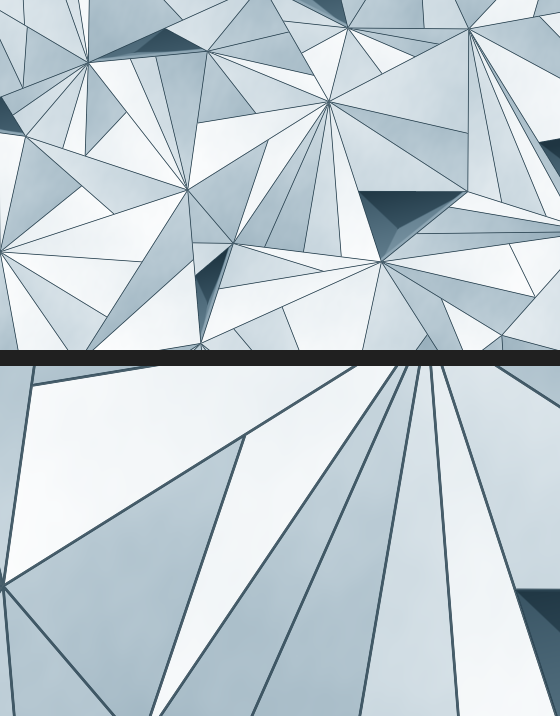
Top: the whole. Bottom: its middle third, enlarged.
A WebGL 1 fragment shader for this background:

```glsl
precision highp float;
uniform vec2 u_resolution;

const float CELL = 0.38;        // lattice spacing in canvas heights
const float SEAM = 0.0014;      // half width of a seam in canvas heights

struct Facet { vec2 a; vec2 b; vec2 c; };

float hash(vec2 q) {
  return fract(sin(dot(q, vec2(127.1, 311.7))) * 43758.55);
}

vec2 direction(float turn) {
  return vec2(cos(6.2832 * turn), sin(6.2832 * turn));
}

float gradientNoise(vec2 p) {
  vec2 i = floor(p), f = p - i;
  vec2 w = f * f * f * (f * (f * 6.0 - 15.0) + 10.0);
  vec2 e = vec2(1.0, 0.0);
  float n00 = dot(direction(hash(i)), f);
  float n10 = dot(direction(hash(i + e)), f - e);
  float n01 = dot(direction(hash(i + e.yx)), f - e.yx);
  float n11 = dot(direction(hash(i + 1.0)), f - 1.0);
  return mix(mix(n00, n10, w.x), mix(n01, n11, w.x), w.y);
}

// Signed distance to the line a-b, positive on its left
float leftOf(vec2 p, vec2 a, vec2 b) {
  vec2 e = b - a, r = p - a;
  return (e.x * r.y - e.y * r.x) / max(length(e), 1e-4);
}

float insetDepth(vec2 p, Facet f) {
  return min(leftOf(p, f.a, f.b), min(leftOf(p, f.b, f.c), leftOf(p, f.c, f.a)));
}

vec2 latticeVertex(vec2 q) {
  return q + direction(hash(q)) * mix(0.18, 0.34, hash(q + 37.0));
}

// Alternating diagonals make every second vertex a hub of many seams
Facet latticeFacet(vec2 cell, float side) {
  vec2 hub = vec2(mod(cell.x + cell.y, 2.0), 0.0);
  hub = mix(hub, 1.0 - hub, side);
  return Facet(latticeVertex(cell + hub),
               latticeVertex(cell + vec2(1.0 - hub.y, hub.x)),
               latticeVertex(cell + 1.0 - hub));
}

// Cuts from corner a to the opposite edge; returns 1 on the left part
float splitFacet(vec2 p, float t, inout Facet f) {
  vec2 m = mix(f.b, f.c, t);
  float isLeft = step(0.0, leftOf(p, f.a, m));
  if (isLeft > 0.5) f.b = m; else f.c = m;
  return isLeft;
}

// Cool steel tint, strongest in the middle greys
vec3 steel(float v) {
  return v + vec3(0.0, 0.64, 1.0) * 0.45 * sqrt(v) * (1.0 - v);
}

float panelTone(vec2 p, Facet f, float seed) {
  float base = seed < 0.34 ? 0.70 : (seed < 0.66 ? 0.82 : 0.95);
  vec2 center = (f.a + f.b + f.c) / 3.0;
  float slope = dot(p - center, direction(hash(center)));
  float scuffs = gradientNoise(p * 4.0) + 0.5 * gradientNoise(p * vec2(19.0, 11.0));
  return base + (1.2 - base) * (0.32 * slope + 0.06 * scuffs);
}

// Three inner walls meeting at a sunken apex, with a pale rim on one edge
float recessTone(vec2 p, Facet f, float px) {
  vec2 apex = 0.25 * f.a + 0.22 * f.b + 0.53 * f.c;
  float sa = smoothstep(-px, px, leftOf(p, f.a, apex));
  float sb = smoothstep(-px, px, leftOf(p, f.b, apex));
  float sc = smoothstep(-px, px, leftOf(p, f.c, apex));
  float tone = 0.22 * (1.0 - sa) * sb + 0.32 * (1.0 - sb) * sc + 0.42 * (1.0 - sc) * sa;
  tone += 0.3 * dot(p - apex, vec2(0.5, -0.8));
  float rim = leftOf(p, f.c, f.a);
  return mix(0.56, max(tone, 0.12), smoothstep(0.022 - px, 0.022 + px, rim));
}

void main() {
  vec2 uv = gl_FragCoord.xy / u_resolution.y;
  float px = 1.0 / u_resolution.y;
  vec2 tilt = direction(0.055);
  vec2 p = mat2(tilt.x, tilt.y, -tilt.y, tilt.x) * uv / CELL + vec2(5.3, 2.6);

  // Find the large facet holding this point
  Facet f = latticeFacet(floor(p), 0.0);
  vec3 key = vec3(floor(p), 0.0);
  float best = -10.0;
  for (int k = 0; k < 18; k++) {
    float n = float(k);
    float side = mod(n, 2.0);
    float slot = floor(n / 2.0);
    vec2 cell = floor(p) + vec2(mod(slot, 3.0), floor(slot / 3.0)) - 1.0;
    Facet candidate = latticeFacet(cell, side);
    float depth = insetDepth(p, candidate);
    if (depth > best) {
      best = depth;
      f = candidate;
      key = vec3(cell, side);
    }
  }

  // Cut it into panels, some of them open
  float seed = fract(dot(key, vec3(0.7548, 0.5698, 0.5)));
  bool hasRecess = mod(key.x + 2.0 * key.y, 3.0) < 0.5 && key.z < 0.5;
  bool recessed = false;
  for (int i = 0; i < 2; i++) {
    float level = float(i);
    vec2 h = key.xy + vec2(key.z * 17.0 + level * 29.0, floor(seed * 97.0));
    bool opening = hasRecess && i == 0;
    if (!recessed && (opening || hash(h) < 0.87 - 0.3 * level)) {
      if (opening || hash(h + 5.0) < 0.4) f = Facet(f.b, f.c, f.a);
      float t = opening ? 0.56 : mix(0.35, 0.65, hash(h + 11.0));
      float isLeft = splitFacet(p, t, f);
      recessed = opening && isLeft > 0.5;
      seed = fract(seed + isLeft * (0.38 - 0.11 * level));
    }
  }

  // Shade the panel and draw its seams
  float tone = recessed ? recessTone(p, f, px / CELL) : panelTone(p, f, seed);
  float edge = insetDepth(p, f) * CELL;
  float seam = 1.0 - smoothstep(SEAM - 0.5 * px, SEAM + 0.5 * px, edge);
  vec3 color = mix(steel(clamp(tone, 0.0, 1.0)), steel(0.17), 0.85 * seam);
  gl_FragColor = vec4(color, 1.0);
}
```
